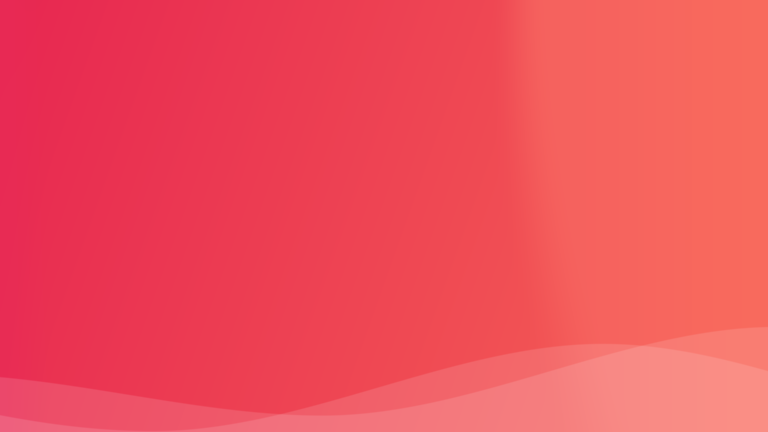
Write a WebGL 2 fragment shader that draws this background.

```glsl
#version 300 es
precision highp float;
// Warm crimson-to-coral backdrop: a slanted gradient, a soft curved coral
// panel on the right, and two translucent white waves along the bottom.
// Each wave is a chain of cubic Hermite spans through a few knots.

uniform vec2 u_resolution;
out vec4 fragColor;

const vec3 CRIMSON = vec3(0.905, 0.150, 0.315);
const vec3 SCARLET = vec3(0.953, 0.350, 0.332);
const vec3 ROSE = vec3(0.910, 0.165, 0.340);
const vec3 CORAL = vec3(0.962, 0.383, 0.368);
const vec3 LIGHT_CORAL = vec3(0.974, 0.415, 0.366);
const float WAVE_OPACITY = 0.13;

// Knots hold (position, height, slope).
float hermite(float x, vec3 a, vec3 b) {
  float span = b.x - a.x;
  float t = clamp((x - a.x) / span, 0.0, 1.0);
  float s = 1.0 - t;
  float blend = t * t * (3.0 - 2.0 * t);
  return mix(a.y, b.y, blend) + span * t * s * (s * a.z - t * b.z);
}

// Long swell: a low trough, then a climb to the right edge.
float swellHeight(float x) {
  vec3 trough = vec3(0.42, 0.038, 0.0);
  return x < trough.x
    ? hermite(x, vec3(0.0, 0.127, -0.16), trough)
    : hermite(x, trough, vec3(1.0, 0.243, 0.04));
}

// Rolling wave: an early trough and a crest before the right edge.
float crestHeight(float x) {
  vec3 trough = vec3(0.20, 0.002, 0.0);
  vec3 crest = vec3(0.785, 0.204, 0.0);
  if (x < trough.x) return hermite(x, vec3(0.0, 0.039, -0.34), trough);
  if (x < crest.x) return hermite(x, trough, crest);
  return hermite(x, crest, vec3(1.0, 0.141, -0.5));
}

// Slanted base gradient with a rosy left border.
vec3 baseGradient(vec2 uv) {
  float along = uv.x + 0.2 * (1.0 - uv.y);
  vec3 color = mix(CRIMSON, SCARLET, clamp(along, 0.0, 1.0));
  return mix(color, ROSE, 0.6 * (1.0 - smoothstep(0.0, 0.07, uv.x)));
}

// Coral panel whose blurred left border bends right toward the bottom.
vec3 addPanel(vec3 color, vec2 uv) {
  float drop = 1.0 - uv.y;
  float border = 0.675 + 0.1 * drop * drop;
  float blur = 0.036 + 0.02 * drop;
  vec3 panel = mix(CORAL, LIGHT_CORAL, smoothstep(0.72, 1.0, uv.x));
  return mix(color, panel, smoothstep(border - blur, border + blur, uv.x));
}

vec3 addWave(vec3 color, float y, float height, float pixel) {
  float cover = 1.0 - smoothstep(-pixel, pixel, y - height);
  return mix(color, vec3(1.0), WAVE_OPACITY * cover);
}

void main() {
  vec2 uv = gl_FragCoord.xy / u_resolution;
  float pixel = 1.0 / u_resolution.y;
  vec3 color = addPanel(baseGradient(uv), uv);
  color = addWave(color, uv.y, swellHeight(uv.x), pixel);
  color = addWave(color, uv.y, crestHeight(uv.x), pixel);
  fragColor = vec4(color, 1.0);
}
```
